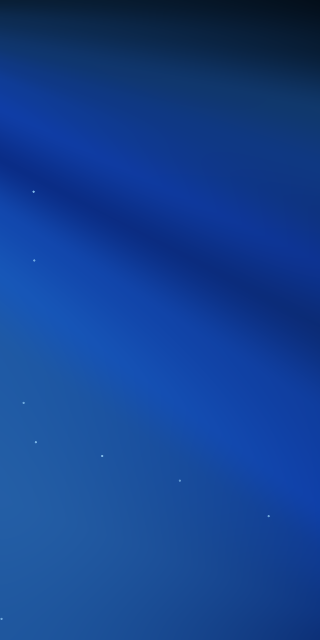
A Shadertoy shader for this background:

```glsl
#define STOPS 12
#define STARS_PER_TRAIL 4
#define STAR_RADIUS 0.0034
#define STAR_COLOR vec3(0.55, 0.78, 0.95)
#define SIDE_FALLOFF 1.5
#define EASING 0.5

// Band heights, measured downward at the left and right edges
const vec2 BAND[STOPS] = vec2[](
    vec2(0.00, 0.00), vec2(0.03, 0.075), vec2(0.07, 0.17), vec2(0.10, 0.26),
    vec2(0.125, 0.33), vec2(0.17, 0.41), vec2(0.25, 0.51), vec2(0.33, 0.64),
    vec2(0.43, 0.79), vec2(0.54, 0.87), vec2(0.78, 0.95), vec2(1.00, 1.00));

// Band colours at the left edge
const vec3 LEFT[STOPS] = vec3[](
    vec3(0.035, 0.12, 0.21), vec3(0.05, 0.17, 0.32), vec3(0.06, 0.21, 0.43),
    vec3(0.06, 0.22, 0.52), vec3(0.06, 0.235, 0.59), vec3(0.06, 0.24, 0.65),
    vec3(0.04, 0.175, 0.53), vec3(0.07, 0.28, 0.68), vec3(0.09, 0.34, 0.72),
    vec3(0.12, 0.35, 0.645), vec3(0.14, 0.37, 0.65), vec3(0.12, 0.34, 0.62));

// Band colours at the right edge
const vec3 RIGHT[STOPS] = vec3[](
    vec3(0.012, 0.055, 0.10), vec3(0.03, 0.11, 0.20), vec3(0.065, 0.22, 0.42),
    vec3(0.06, 0.22, 0.51), vec3(0.055, 0.20, 0.50), vec3(0.05, 0.20, 0.57),
    vec3(0.045, 0.17, 0.46), vec3(0.06, 0.24, 0.62), vec3(0.06, 0.25, 0.66),
    vec3(0.06, 0.23, 0.57), vec3(0.055, 0.21, 0.51), vec3(0.05, 0.19, 0.47));

float hash(float n) {
    n = fract(n * 0.1031 + 0.37);
    n *= n + 33.33;
    return fract(n * (n + n));
}

// Slanted bands, blended downward and across
vec3 sky(vec2 p) {
    float side = pow(p.x, SIDE_FALLOFF);
    vec3 color = mix(LEFT[0], RIGHT[0], side);
    for (int i = 1; i < STOPS; i++) {
        float top = mix(BAND[i - 1].x, BAND[i - 1].y, p.x);
        float bottom = mix(BAND[i].x, BAND[i].y, p.x);
        float t = clamp((p.y - top) / (bottom - top), 0.0, 1.0);
        t = mix(t, smoothstep(0.0, 1.0, t), EASING);
        color = mix(color, mix(LEFT[i], RIGHT[i], side), t);
    }
    return color;
}

// Two curved trails: one down the left side, one toward the right
float stars(vec2 p, float aspect, float pixel) {
    float light = 0.0;
    for (int i = 0; i < STARS_PER_TRAIL; i++) {
        float k = float(i);
        vec2 leftStar = vec2(0.105, 0.2995) + k * vec2(0.02, 0.05)
                      + k * k * vec2(-0.0178, 0.0575);
        vec2 lowStar = vec2(0.112, 0.691) + k * vec2(0.19, 0.013)
                     + k * k * vec2(0.0175, 0.0085);
        vec2 scale = vec2(1.0, aspect);
        vec2 dist = vec2(length((p - leftStar) * scale),
                         length((p - lowStar) * scale));
        vec2 glow = 1.0 - smoothstep(vec2(STAR_RADIUS - pixel * 0.5),
                                     vec2(STAR_RADIUS + pixel * 0.5), dist);
        vec2 power = 0.6 + 0.35 * vec2(hash(k), hash(k + 17.0));
        light = max(light, max(glow.x * power.x, glow.y * power.y));
    }
    return light;
}

void mainImage(out vec4 fragColor, in vec2 fragCoord) {
    vec2 p = fragCoord / iResolution.xy;
    p.y = 1.0 - p.y;
    float aspect = iResolution.y / iResolution.x;
    float light = stars(p, aspect, 1.0 / iResolution.x);
    fragColor = vec4(mix(sky(p), STAR_COLOR, light), 1.0);
}
```
